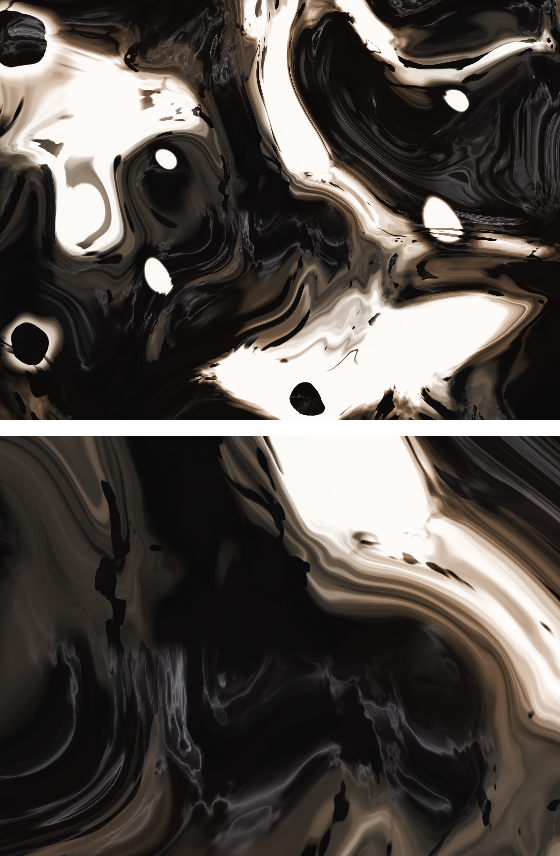
Top: the whole. Bottom: its middle third, enlarged.
Give the GLSL for this texture, as a Shadertoy shader.

```glsl
// Marbled ink and milk: warped diagonal bands run from glowing white through
// brown to black. Ragged ink rims, streaks along the flow, silver wisps in the
// ink and scattered round islands are laid over one tone field.
#define BAND_FREQ 14.0
#define FLOW_ANGLE -0.5
#define WARP_BROAD 0.60
#define WARP_FINE 0.22
#define SOFT_CONTRAST 0.75
#define HARD_CONTRAST 2.0
#define RAGGEDNESS 1.5
#define STREAKS 1.7
#define WISPS 0.30
#define ISLANDS 7
#define PIVOT 0.2

const vec3 RAMP[6] = vec3[6](
    vec3(0.045, 0.04, 0.04), vec3(0.19, 0.17, 0.15), vec3(0.38, 0.32, 0.265),
    vec3(0.60, 0.53, 0.46), vec3(0.80, 0.75, 0.70), vec3(0.99, 0.98, 0.97));
const float STOPS[6] = float[6](0.30, 0.46, 0.61, 0.705, 0.79, 0.88);

float hash(vec2 p) {
    return fract(sin(dot(p, vec2(127.1, 311.7))) * 43758.5453);
}

float noise(vec2 p) {
    vec2 cell = floor(p), f = fract(p);
    f = f * f * f * (f * (f * 6.0 - 15.0) + 10.0);
    return mix(mix(hash(cell), hash(cell + vec2(1, 0)), f.x),
               mix(hash(cell + vec2(0, 1)), hash(cell + vec2(1, 1)), f.x), f.y);
}

float fbm(vec2 p, int octaves) {
    float sum = 0.0, weight = 0.5, total = 0.0;
    for (int i = 0; i < octaves; i++) {
        sum += weight * noise(p);
        total += weight;
        weight *= 0.5;
        p = mat2(1.6, 1.2, -1.2, 1.6) * p + 5.3;
    }
    return sum / total;
}

vec2 rotate(vec2 p, float angle) {
    float c = cos(angle), s = sin(angle);
    return vec2(c * p.x + s * p.y, c * p.y - s * p.x);
}

vec2 warp(vec2 p, float scale, float amount) {
    vec2 shift = vec2(fbm(p * scale + 3.1, 2), fbm(p * scale + 17.7, 2));
    return p + amount * (shift - 0.5);
}

// Broad bands crossed by two slower waves, about zero mean and unit spread
float bands(vec2 q) {
    float f = sin(q.y * BAND_FREQ + 1.6 * sin(q.x * 3.0));
    f += 0.9 * sin(q.x * 6.0 + q.y * 5.0 + 1.0);
    f += 0.8 * sin(q.y * 7.0 - q.x * 8.0 + 2.4);
    return (f + 3.0 * (fbm(q * 5.0, 4) - 0.5)) / 1.17;
}

// Dark disks on light ground and light eggs on dark ground
float addIslands(float tone, vec2 p, float grit) {
    for (int i = 0; i < ISLANDS; i++) {
        float id = float(i);
        vec2 centre = fract(id * vec2(0.755, 0.57) + vec2(0.28, 0.34));
        centre.x *= iResolution.x / iResolution.y;
        float radius = mix(0.035, 0.08, hash(vec2(id, 4.0)));
        float isDark = mod(id, 2.0);
        vec2 d = rotate(p - centre, FLOW_ANGLE + hash(vec2(id, 9.0)) - 0.5);
        d.y *= mix(1.6, 1.1, isDark);
        d += 0.03 * (vec2(noise(p * 13.0), noise(p * 13.0 + 8.0)) - 0.5);
        float k = length(d) / radius + grit * mix(0.15, 0.4, isDark);
        float halo = 1.0 - smoothstep(1.0, 2.0, k);
        float body = 1.0 - smoothstep(mix(0.65, 0.92, isDark), 1.03, k);
        tone = mix(tone, mix(-0.9, 1.4, isDark), 0.8 * halo);
        tone = mix(tone, mix(2.2, -2.2, isDark), body);
    }
    return tone;
}

vec3 ramp(float rank) {
    vec3 colour = RAMP[0];
    for (int i = 1; i < 6; i++)
        colour = mix(colour, RAMP[i], smoothstep(STOPS[i - 1], STOPS[i], rank));
    return colour;
}

void mainImage(out vec4 fragColor, in vec2 fragCoord) {
    vec2 p = fragCoord / iResolution.y;
    vec2 q = warp(warp(p, 2.2, WARP_BROAD), 5.0, WARP_FINE);
    q = rotate(q, FLOW_ANGLE);

    // Tone field: blurred in some places, crisp and ragged in others
    float flow = bands(q);
    float grit = fbm(q * 15.0, 5) - 0.5;
    float hard = smoothstep(0.4, 0.6, noise(p * 4.0 + 2.0));
    float tone = flow + grit * RAGGEDNESS * mix(0.15, 1.0, hard);
    tone = PIVOT + (tone - PIVOT) * mix(SOFT_CONTRAST, HARD_CONTRAST, hard);

    // Streaks that follow the contours of the flow
    float midTone = exp(-0.9 * (tone - 0.3) * (tone - 0.3));
    float streak = fbm(vec2(q.x * 3.5, flow * 4.0), 4) - 0.5;
    tone += STREAKS * streak * midTone;
    tone = addIslands(tone, p, grit);

    // Fine cracks and flecks of ink near the rims
    float crack = 1.0 - smoothstep(0.0, 0.016, abs(fbm(q * 3.3 + 6.0, 5) - 0.5));
    tone -= 1.1 * crack * smoothstep(0.45, 0.65, noise(p * 6.0 + 31.0));
    float fleck = smoothstep(0.66, 0.74, fbm(q * 26.0 + 9.0, 3));
    tone -= 1.8 * fleck * midTone;

    vec3 colour = ramp(1.0 / (1.0 + exp(-1.7 * tone)));

    // Warm stain in the mid tones, uneven from place to place
    float light = colour.g;
    float stain = light * (1.0 - light) * smoothstep(0.35, 0.7, noise(p * 3.5 + 12.0));
    colour += stain * vec3(0.16, -0.02, -0.14);

    // Silver wisps folded into the ink
    float fold = fbm(q * 8.0 + 2.0 * grit, 5);
    float wisp = exp(-38.0 * abs(fold - 0.5)) * smoothstep(0.4, 0.7, noise(p * 7.0 + 4.0));
    float ink = 1.0 - smoothstep(0.05, 0.3, light);
    colour += WISPS * ink * wisp * (0.5 + 3.0 * abs(grit)) * vec3(0.95, 0.95, 1.0);
    colour *= mix(1.0, 0.7 + 0.7 * fbm(q * 22.0, 4), ink);

    fragColor = vec4(clamp(colour, 0.0, 1.0), 1.0);
}
```
